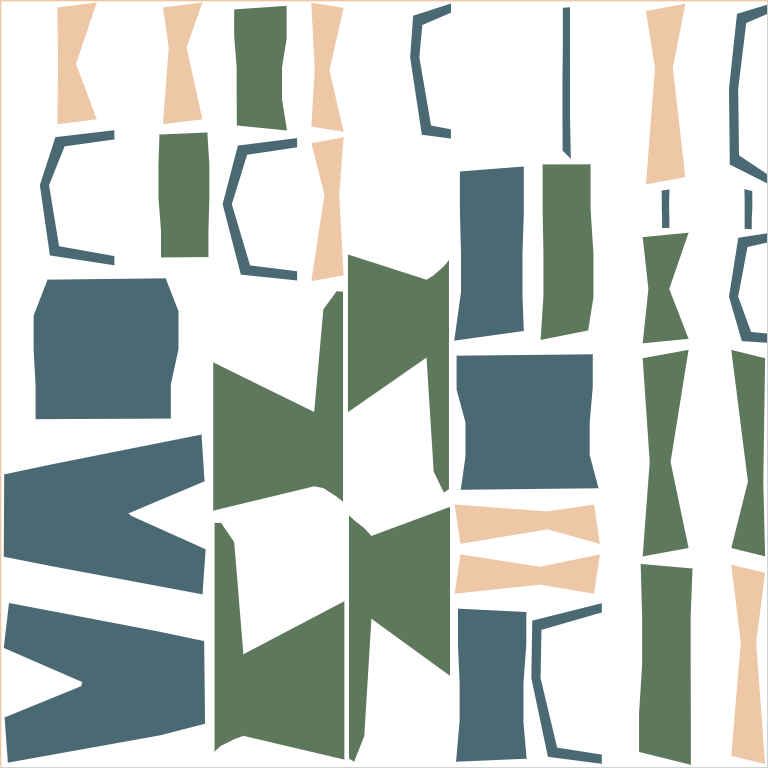
A Shadertoy shader for this pattern:

```glsl
// Flat cut-out garment pieces laid out on a white sheet: panels, vests, trousers,
// hourglass strips and thin bent bands. Each pixel finds its layout box, builds a
// ten-corner outline from the piece's profile and fills it by polygon distance.

const vec3 PAPER = vec3(1.0);
const vec3 BLUE  = vec3(0.29, 0.41, 0.45);
const vec3 GREEN = vec3(0.37, 0.47, 0.36);
const vec3 PEACH = vec3(0.93, 0.78, 0.65);
const vec3 GREY  = vec3(0.80, 0.82, 0.82);

const float BAND_WIDTH = 0.012;   // thickness of the bent bands
const float FILL = 0.97;          // share of its box a piece may use
const float BORDER = 0.0018;      // line around the sheet
const float JITTER = 0.02;        // looseness of the corners

const int PANEL = 1, TROUSERS = 3, VEST = 4, HOURGLASS = 5, GREEN_HOURGLASS = 6,
          BAND = 7, SLIVER = 8, LYING_PAIR = 9;

// Column edges, row edges of each column, and where a column splits in two.
const vec4 COLUMNS = vec4(0.275, 0.451, 0.588, 0.785);
const vec4 ROWS[5] = vec4[5](
    vec4(0.165, 0.35, 0.56, 0.78), vec4(0.175, 0.37, 0.67, 1.0),
    vec4(0.185, 0.32, 0.65, 1.0),  vec4(0.21, 0.45, 0.65, 0.78),
    vec4(0.245, 0.30, 0.45, 0.73));
const float SPLIT[5] = float[5](0.73, 0.72, 0.6, 0.52, 0.76);

// Kinds per column, top to bottom: tens = left piece, ones = right piece.
const int LAYOUT[25] = int[25](
    55, 72, 10, 30, 30,   25, 75, 40, 40, 0,   7, 0, 40, 40, 0,
    8, 12, 10, 90, 17,    57, 88, 67, 66, 25);
const float MAX_WIDTH[10] = float[10](
    1.0, 0.2, 0.075, 1.0, 1.0, 0.06, 0.07, 0.1, 0.012, 1.0);

// Profiles: vest = (along, upper edge, lower edge), trousers = (along, half height).
const vec3 VEST_CUT[5] = vec3[5](vec3(0.0, 0.01, 0.66), vec3(0.77, 0.12, 0.44),
    vec3(0.84, 0.10, 0.90), vec3(0.94, 0.07, 0.99), vec3(0.99, 0.05, 0.98));
const vec2 TROUSER_CUT[5] = vec2[5](vec2(0.38, 0.015), vec2(0.01, 0.21),
    vec2(0.03, 0.49), vec2(0.76, 0.31), vec2(0.99, 0.25));

struct Piece { int kind; vec2 size; vec2 flip; vec2 seed; };

float hash(vec2 p) {
    return fract(sin(dot(p, vec2(127.1, 311.7))) * 43758.5453);
}

// Corner i of a piece: five stations down one side, five back up the other.
vec2 corner(Piece piece, int i) {
    int k = i < 5 ? i : 9 - i;
    float side = i < 5 ? -1.0 : 1.0;
    float t = float(k) / 4.0, fromMiddle = abs(2.0 * t - 1.0), end = sign(t - 0.5);
    float h = hash(piece.seed + vec2(float(i) * 1.7, 3.1));
    vec2 v, extra = vec2(0.0);
    if (piece.kind == TROUSERS) {
        v = vec2(TROUSER_CUT[k].x - 0.5, side * TROUSER_CUT[k].y);
        v += JITTER * (h - 0.5);
    } else if (piece.kind == VEST) {
        v = vec2(VEST_CUT[k].x, side < 0.0 ? VEST_CUT[k].y : VEST_CUT[k].z) - 0.5;
        v.y += JITTER * (h - 0.5);
    } else if (piece.kind == BAND) {
        float along = hash(piece.seed + float(k) * 2.3);
        if (k == 2) v = vec2(-0.5, 0.3 * (along - 0.5));
        else if (fromMiddle < 0.9) v = vec2(-0.5 + 0.35 * along, end * (0.38 + 0.1 * along));
        else v = vec2(0.5, end * 0.49);
        if (side > 0.0) extra = BAND_WIDTH * vec2(fromMiddle < 0.9 ? 1.0 : 0.0, -end);
    } else if (piece.kind == HOURGLASS || piece.kind == GREEN_HOURGLASS) {
        float pinch = 1.0 - fromMiddle;
        vec2 bend = vec2(hash(piece.seed), hash(piece.seed + 5.3)) - 0.5;
        v = vec2(side * mix(0.2, 0.44, fromMiddle), (t - 0.5) * 0.95);
        v += pinch * bend * vec2(0.45, 0.3);
        v.y += side * 0.02 * fromMiddle * sign(bend.x);
    } else {
        float inset = 0.11 * hash(piece.seed + vec2(side, float((k + 1) / 2)) * 2.9);
        v = vec2(side * (0.49 - inset), (t - 0.5) * (1.0 - 0.14 * h));
    }
    return (v * piece.size + extra) * piece.flip;
}

// Signed distance to the outline of a piece, in canvas units.
float pieceDistance(Piece piece, vec2 p) {
    vec2 b = corner(piece, 9);
    float nearest = 1e3, inside = 1.0;
    for (int i = 0; i < 10; i++) {
        vec2 a = corner(piece, i), e = b - a, w = p - a;
        vec2 gap = w - e * clamp(dot(w, e) / max(dot(e, e), 1e-9), 0.0, 1.0);
        nearest = min(nearest, dot(gap, gap));
        bvec3 crossing = bvec3(p.y >= a.y, p.y < b.y, e.x * w.y > e.y * w.x);
        if (all(crossing) || all(not(crossing))) inside = -inside;
        b = a;
    }
    return inside * sqrt(nearest);
}

// Index and extent of the interval that holds x.
int locate(vec4 edges, float x, out vec2 span) {
    int n = int(dot(step(edges, vec4(x)), vec4(1.0)));
    span = vec2(n == 0 ? 0.0 : edges[n - 1], n == 4 ? 1.0 : edges[n]);
    return n;
}

void mainImage(out vec4 fragColor, in vec2 fragCoord) {
    vec2 p = fragCoord / iResolution.xy;
    p.y = 1.0 - p.y;
    float pixel = 1.0 / iResolution.y;

    // Find the box and the kind of piece in it.
    vec2 spanX, spanY;
    int col = locate(COLUMNS, p.x, spanX);
    int row = locate(ROWS[col], p.y, spanY);
    int code = LAYOUT[col * 5 + row], kind = code / 10;
    float half_ = 0.0;
    if (code % 10 > 0) {
        float cut = mix(spanX.x, spanX.y, SPLIT[col]);
        if (p.x > cut) { kind = code % 10; spanX.x = cut; half_ = 1.0; }
        else spanX.y = cut;
    }

    // Two lying hourglasses share one box, turned on their side.
    bool lying = kind == LYING_PAIR;
    if (lying) {
        float middle = 0.5 * (spanY.x + spanY.y);
        if (p.y > middle) { spanY.x = middle; half_ = 1.0; } else spanY.y = middle;
        kind = HOURGLASS;
    }
    vec2 size = vec2(spanX.y - spanX.x, spanY.y - spanY.x);
    vec2 q = p - 0.5 * vec2(spanX.x + spanX.y, spanY.x + spanY.y);
    if (lying) { q = q.yx; size = size.yx; }
    size.x = min(size.x, MAX_WIDTH[kind]);
    vec2 flip = vec2(row % 2 == 0 || kind == BAND ? 1.0 : -1.0, col % 2 == 0 ? 1.0 : -1.0);
    Piece piece = Piece(kind, size * FILL, flip, vec2(float(col) * 2.0 + half_, float(row)));

    // Fill the piece, then draw the thin sheet border.
    vec3 color = PAPER;
    if (kind > 0) {
        bool isGreen = kind == 2 || kind == VEST || kind == GREEN_HOURGLASS;
        vec3 ink = isGreen ? GREEN : kind == HOURGLASS ? PEACH : BLUE;
        color = mix(color, ink, clamp(0.5 - pieceDistance(piece, q) / pixel, 0.0, 1.0));
    }
    float topLeft = min(p.x, p.y), bottomRight = min(1.0 - p.x, 1.0 - p.y);
    color = mix(color, GREY, clamp((BORDER * 0.7 - bottomRight) / pixel + 0.5, 0.0, 1.0));
    color = mix(color, PEACH, clamp((BORDER - topLeft) / pixel + 0.5, 0.0, 1.0));
    fragColor = vec4(color, 1.0);
}
```
